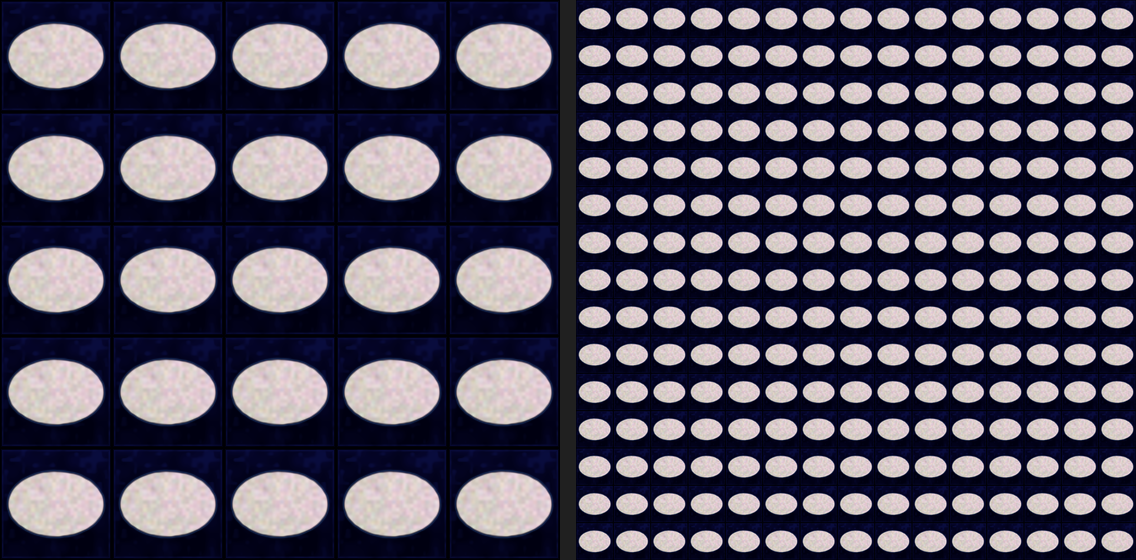
Left: one tile. Right: repeated 3 by 3.
Write a WebGL 2 fragment shader that draws this pattern.

```glsl
#version 300 es
precision highp float;

uniform vec2 u_resolution;
out vec4 fragColor;

const float REPEATS = 5.0;
const vec2 OVAL_RADII = vec2(0.424, 0.288);
const float GAP_HALF_WIDTH = 0.014;
const float EDGE_SOFTNESS = 0.011;

const vec3 GAP_BLACK = vec3(0.0, 0.0, 0.015);
const vec3 NIGHT = vec3(0.0, 0.0, 0.065);
const vec3 NAVY = vec3(0.02, 0.02, 0.17);
const vec3 SPOT_BLUE = vec3(0.05, 0.07, 0.30);
const vec3 RIM_BLUE = vec3(0.10, 0.20, 0.38);
const vec3 PINK = vec3(0.89, 0.81, 0.84);
const vec3 CREAM = vec3(0.83, 0.80, 0.76);

float hash(vec2 p, float seed) {
  return fract(sin(dot(p, vec2(127.1, 311.7)) + seed * 74.7) * 43758.5453);
}

// Value noise that wraps after a whole number of lattice steps
float wrapNoise(vec2 uv, float steps, float seed) {
  vec2 p = uv * steps;
  vec2 i = floor(p);
  vec2 f = fract(p);
  vec2 w = f * f * (3.0 - 2.0 * f);
  vec2 a = mod(i, steps);
  vec2 b = mod(i + 1.0, steps);
  float low = mix(hash(a, seed), hash(vec2(b.x, a.y), seed), w.x);
  float high = mix(hash(vec2(a.x, b.y), seed), hash(b, seed), w.x);
  return mix(low, high, w.y);
}

// Approximate signed distance to an ellipse
float ellipseDistance(vec2 p, vec2 radii) {
  float k = length(p / radii);
  float slope = length(p / (radii * radii));
  return k * (k - 1.0) / max(slope, 0.001);
}

float band(float x, float center, float width) {
  float t = (x - center) / width;
  return exp(-t * t);
}

vec3 groundColor(vec2 uv, float edge) {
  float cloud = wrapNoise(uv, 9.0, 1.0);
  float upper = smoothstep(0.1, 0.95, uv.y);
  vec3 color = mix(NIGHT, NAVY, clamp(0.65 * upper + 0.8 * (cloud - 0.35), 0.0, 1.0));
  float spots = smoothstep(0.62, 0.98, wrapNoise(uv, 19.0, 2.0));
  color = mix(color, SPOT_BLUE, spots * (0.2 + 0.35 * upper));
  // Faint broken blue line inside the tile border
  float broken = 0.25 + 0.5 * wrapNoise(uv, 23.0, 3.0);
  return mix(color, SPOT_BLUE, broken * band(edge, 0.024, 0.008));
}

vec3 ovalColor(vec2 uv) {
  vec2 p = uv - 0.5;
  float tint = 0.5 + 0.9 * p.x + 1.2 * p.y;
  tint += 1.1 * (wrapNoise(uv, 17.0, 4.0) - 0.5);
  vec3 color = mix(CREAM, PINK, clamp(tint, 0.0, 1.0));
  // Fine mottling, with a little independent drift in each channel
  float grain = wrapNoise(uv, 31.0, 5.0) - 0.5;
  vec3 drift = vec3(wrapNoise(uv, 27.0, 6.0), wrapNoise(uv, 27.0, 7.0),
                    wrapNoise(uv, 27.0, 8.0)) - 0.5;
  color += 0.08 * grain + 0.06 * drift;
  // Worn smudges at the upper left and left
  float smudge = band(length(p - vec2(-0.125, 0.135)), 0.0, 0.028);
  smudge += 0.7 * band(length(p - vec2(-0.33, 0.03)), 0.0, 0.045);
  return color - 0.09 * smudge;
}

void main() {
  vec2 uv = fract(gl_FragCoord.xy / u_resolution * REPEATS);
  vec2 p = uv - 0.5;
  float pixel = REPEATS / min(u_resolution.x, u_resolution.y);
  float soft = max(EDGE_SOFTNESS, pixel);

  // Dark tile
  float edge = 0.5 - max(abs(p.x), abs(p.y));
  vec3 color = groundColor(uv, edge);

  // Oval with a thin blue rim and slightly uneven outline
  float d = ellipseDistance(p, OVAL_RADII);
  d += 0.006 * (wrapNoise(uv, 21.0, 9.0) - 0.5);
  color = mix(color, RIM_BLUE, 0.6 * band(d, 0.011, 0.008));
  color = mix(color, ovalColor(uv), 1.0 - smoothstep(-soft, soft, d));

  // Black gap between tiles
  float gap = 1.0 - smoothstep(GAP_HALF_WIDTH - 0.5 * soft, GAP_HALF_WIDTH + 0.5 * soft, edge);
  color = mix(color, GAP_BLACK, gap);

  fragColor = vec4(clamp(color, 0.0, 1.0), 1.0);
}
```
